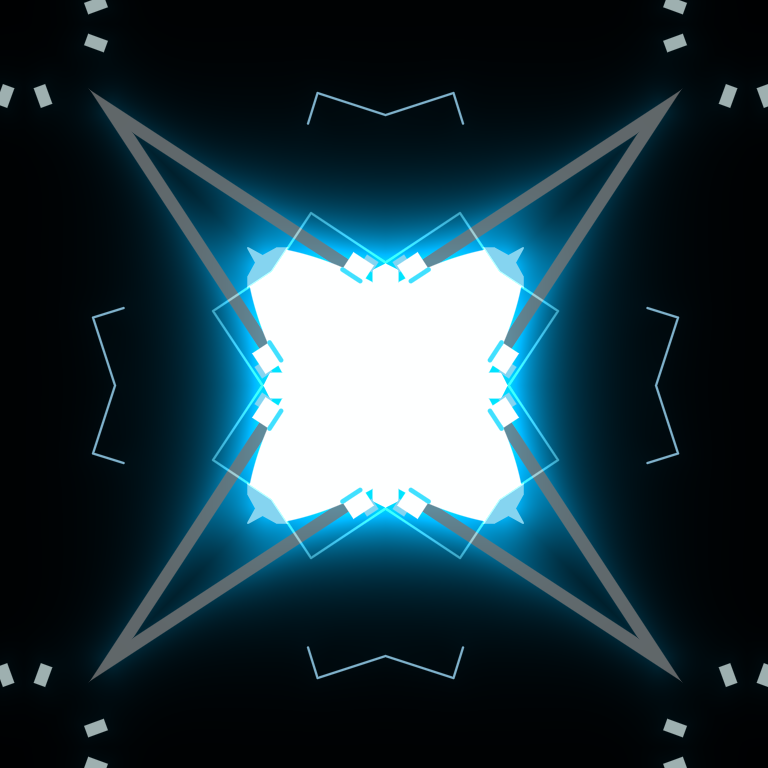
Write a Shadertoy shader that draws this background.

```glsl
// Draws a glowing white core inside a four-pointed star with mirrored neon line work.

// Layout, in canvas units
const vec2 CENTRE = vec2(0.502, 0.498);
const float BAND_SLOPE = 0.655;
const vec2 BAND_RANGE = vec2(0.1133, 0.1328);
const float BAND_START = 0.033;
const vec2 KITE_FOOT = vec2(0.1602, 0.0);
const vec2 KITE_TIP = vec2(0.2246, 0.0970);
const vec2 KITE_DIAGONAL = vec2(0.148, 0.148);
const vec2 CHEVRON_MID = vec2(0.3522, 0.0);
const vec2 CHEVRON_TIP = vec2(0.3809, 0.0885);
const vec2 CHEVRON_END = vec2(0.3411, 0.1009);
const vec2 TICK_RING = vec2(0.4707, 0.377);
const float TICK_OFFSET = 0.0247;
const vec2 TICK_SIZE = vec2(0.0137, 0.0080);
const float TICK_TILT = 0.35;
const float LINE_HALF_WIDTH = 0.0015;

// Glow
const float CORE_GLOW_REACH = 0.058;
const float BAND_GLOW_REACH = 0.028;

// Colours
const vec3 NIGHT = vec3(0.0, 0.004, 0.008);
const vec3 GLOW = vec3(0.0, 0.78, 1.08);
const vec3 BAND_GLOW = vec3(0.0, 0.13, 0.18);
const vec3 STEEL = vec3(0.46, 0.46, 0.46);
const vec3 KITE_LINE = vec3(0.25, 0.33, 0.32);
const vec3 CHEVRON_LINE = vec3(0.50, 0.70, 0.80);
const vec3 TICK_GREY = vec3(0.62, 0.69, 0.69);
const vec3 ICE = vec3(0.52, 0.83, 0.94);
const vec3 CYAN = vec3(0.25, 0.88, 1.0);
const vec3 WHITE = vec3(0.995, 1.0, 1.0);

float segment(vec2 p, vec2 a, vec2 b) {
    vec2 ab = b - a;
    return length(p - a - ab * clamp(dot(p - a, ab) / dot(ab, ab), 0.0, 1.0));
}

float box(vec2 p, vec2 halfSize) {
    vec2 d = abs(p) - halfSize;
    return length(max(d, 0.0)) + min(max(d.x, d.y), 0.0);
}

// Smooth coverage of a signed distance
float fill(float d) {
    float pixel = 1.0 / iResolution.y;
    return 1.0 - smoothstep(-0.75 * pixel, 0.75 * pixel, d);
}

void mainImage(out vec4 fragColor, in vec2 fragCoord) {
    // Eightfold mirror: x is the larger coordinate, y the smaller
    vec2 p = abs((fragCoord - CENTRE * iResolution.xy) / iResolution.y);
    p = vec2(max(p.x, p.y), min(p.x, p.y));

    // Halo around the core
    float haloDistance = max(length(max(p - 0.150, 0.0)) - 0.012, 0.0);
    vec3 col = NIGHT + GLOW * exp(-haloDistance / CORE_GLOW_REACH);

    // Star bands and their glow
    float bandNorm = length(vec2(1.0, BAND_SLOPE));
    float across = p.x - BAND_SLOPE * p.y;
    float bandMid = 0.5 * (BAND_RANGE.x + BAND_RANGE.y);
    float bandHalf = 0.5 * (BAND_RANGE.y - BAND_RANGE.x) / bandNorm;
    float band = abs(across - bandMid) / bandNorm - bandHalf;
    band = max(band, BAND_START - p.y);
    vec2 bandTip = vec2(bandMid / (1.0 - BAND_SLOPE));
    vec2 bandRoot = vec2(bandMid + BAND_SLOPE * BAND_START, BAND_START);
    float bandDistance = max(segment(p, bandRoot, bandTip) - bandHalf, 0.0);
    col += BAND_GLOW * exp(-bandDistance / BAND_GLOW_REACH);
    col = mix(col, STEEL, 0.82 * fill(band));

    // Jagged icy corners beyond the kite edge
    float kiteEdge = (2.0 * p.x + 3.0 * p.y - 0.740) / 3.606;
    float teeth = p.x - min(0.180, 0.170 + 0.55 * abs(p.y - 0.160));
    col = mix(col, ICE, fill(max(teeth, -kiteEdge)));

    // White core with curved flanks and a small axial bump
    float flank = p.x - (0.125 + 0.6 * p.y - 1.536 * p.y * p.y);
    float bump = max(p.x + 0.5 * p.y - 0.159, p.y - 0.017);
    float core = min(max(0.87 * flank, kiteEdge), bump);
    col = mix(col, WHITE, fill(core));

    // Blocks and cyan slivers at the band roots
    vec2 along = vec2(BAND_SLOPE, 1.0) / bandNorm;
    mat2 toBand = mat2(along.x, along.y, along.y, -along.x);
    float iceBlock = box(toBand * (p - vec2(0.159, 0.021)), vec2(0.009, 0.008));
    float whiteBlock = box(toBand * (p - vec2(0.155, 0.035)), vec2(0.016, 0.012));
    float sliver = segment(p, vec2(0.136, 0.033), vec2(0.151, 0.056)) - 0.003;
    col = mix(col, ICE, fill(max(iceBlock, -core)));
    col = mix(col, WHITE, fill(whiteBlock));
    col = mix(col, CYAN, fill(sliver));

    // Thin kite and outer chevron outlines
    float kite = min(segment(p, KITE_FOOT, KITE_TIP), segment(p, KITE_TIP, KITE_DIAGONAL));
    col += KITE_LINE * fill(kite - LINE_HALF_WIDTH);
    float chevron = min(segment(p, CHEVRON_MID, CHEVRON_TIP),
                        segment(p, CHEVRON_TIP, CHEVRON_END));
    col += vec3(0.0, 0.012, 0.018) * exp(-chevron / 0.02);
    col = mix(col, CHEVRON_LINE, fill(chevron - LINE_HALF_WIDTH));

    // Radial ticks near the canvas corners
    vec2 t = vec2(abs(p.x - TICK_RING.x) - TICK_OFFSET, p.y - TICK_RING.y);
    vec2 radial = vec2(sin(TICK_TILT), -cos(TICK_TILT));
    float tick = box(vec2(dot(t, radial), dot(t, vec2(-radial.y, radial.x))), TICK_SIZE);
    col += vec3(0.0, 0.03, 0.04) * exp(-max(tick, 0.0) / 0.02);
    col = mix(col, TICK_GREY, fill(tick));

    fragColor = vec4(clamp(col, 0.0, 1.0), 1.0);
}
```
